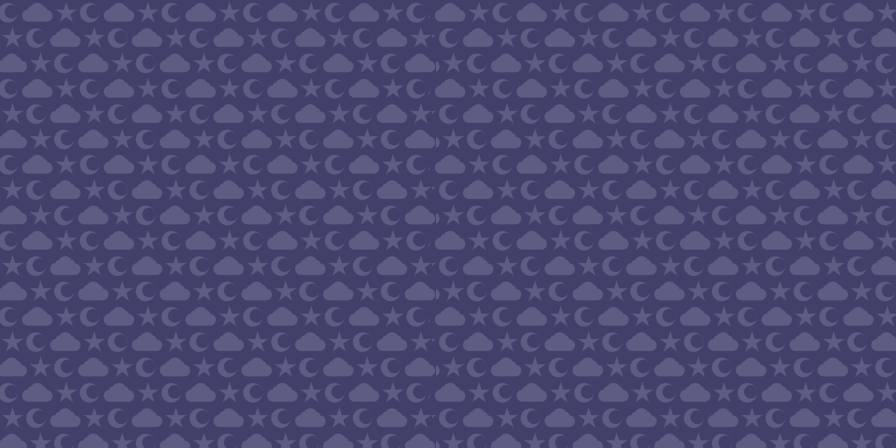
Reproduce this pattern procedurally as a Shadertoy shader.

```glsl
// Staggered rows of pale clouds, stars and crescent moons on dusky indigo.

// Lengths are in row heights.
const float ROWS = 17.68;        // rows down the canvas
const float GROUP = 3.223;       // width of one cloud, star, moon group
const float ROW_SHIFT = 1.105;   // sideways step from row to row
const float FIRST_CLOUD = 1.473; // cloud centre in the top row
const float SEAM = 16.9;         // where the repeat restarts
const float SEAM_GAP = 0.175;    // extra space left at the restart

const vec3 INDIGO = vec3(0.25, 0.25, 0.42);
const vec3 LAVENDER = vec3(0.37, 0.36, 0.51);

float circle(vec2 p, vec2 centre, float radius) {
    return length(p - centre) - radius;
}

float box(vec2 p, vec2 halfSize) {
    vec2 d = abs(p) - halfSize;
    return length(max(d, 0.0)) + min(max(d.x, d.y), 0.0);
}

float cloud(vec2 p) {
    float d = box(p - vec2(0.0, -0.2), vec2(0.37, 0.17));
    d = min(d, circle(p, vec2(-0.36, -0.13), 0.24));
    d = min(d, circle(p, vec2(0.37, -0.14), 0.23));
    d = min(d, circle(p, vec2(-0.21, 0.06), 0.18));
    d = min(d, circle(p, vec2(0.2, 0.05), 0.19));
    return min(d, circle(p, vec2(0.0, 0.08), 0.29));
}

// Five points: fold into one half point, then measure to its edge.
float star(vec2 p, float radius) {
    float sector = radians(72.0);
    float a = abs(mod(atan(p.x, p.y) + 0.5 * sector, sector) - 0.5 * sector);
    vec2 q = length(p) * vec2(cos(a), sin(a));
    float slope = radians(18.0);
    return dot(q - vec2(radius, 0.0), vec2(sin(slope), cos(slope)));
}

float moon(vec2 p, float radius, vec2 biteCentre, float biteRadius) {
    return max(circle(p, vec2(0.0), radius), -circle(p, biteCentre, biteRadius));
}

float motifs(vec2 p) {
    float d = cloud(p);
    d = min(d, star(p - vec2(1.142, -0.03), 0.435));
    return min(d, moon(p - vec2(2.063, -0.02), 0.385, vec2(0.14, 0.04), 0.27));
}

void mainImage(out vec4 fragColor, in vec2 fragCoord) {
    float pixel = ROWS / iResolution.y;
    vec2 p = vec2(fragCoord.x, iResolution.y - fragCoord.y) * pixel;
    p.y += 0.017;

    // Three row offsets alternate; the seam passes between motifs in each row
    float phase = mod(floor(p.y), 3.0);
    float x = p.x - step(SEAM + 0.16 * phase, p.x) * SEAM_GAP;
    x -= FIRST_CLOUD + ROW_SHIFT * phase;

    // Wrap each group, starting in the gap before its cloud
    float margin = 0.69;
    vec2 cell = vec2(mod(x + margin, GROUP) - margin, 0.5 - fract(p.y));

    float cover = 1.0 - smoothstep(-0.75 * pixel, 0.75 * pixel, motifs(cell));
    fragColor = vec4(mix(INDIGO, LAVENDER, cover), 1.0);
}
```
